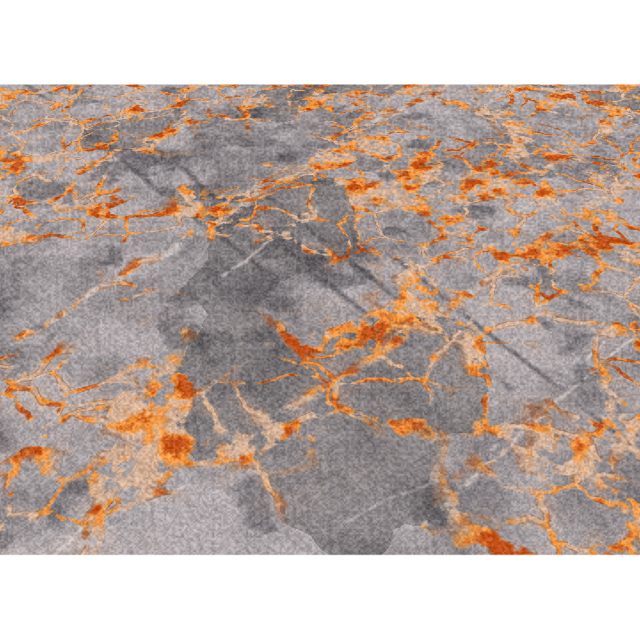
This texture is drawn by a WebGL 1 fragment shader. Its source:

```glsl
precision highp float;
// A polished grey stone slab seen at a slant between two white margins.
// Warped Voronoi cracks carry orange mineral; line segments add pale veins
// and dark streaks; layered value noise gives mottling and grain.
uniform vec2 u_resolution;

const vec3 PAPER = vec3(1.0);
const vec3 STONE_DARK = vec3(0.48, 0.46, 0.475);
const vec3 STONE_LIGHT = vec3(0.70, 0.67, 0.68);
const vec3 CHARCOAL = vec3(0.30, 0.29, 0.31);
const vec3 CALCITE = vec3(0.85, 0.81, 0.79);
const vec3 TAN = vec3(0.83, 0.69, 0.59);
const vec3 ORANGE = vec3(0.95, 0.59, 0.25);
const vec3 RUST = vec3(0.76, 0.32, 0.10);
const vec3 UMBER = vec3(0.50, 0.34, 0.26);

float hash(vec2 p) {
  return fract(sin(dot(p, vec2(127.1, 311.7))) * 43758.5453);
}

vec2 hash2(vec2 p) {
  return vec2(hash(p), hash(p + 37.3));
}

float noise(vec2 p) {
  vec2 i = floor(p);
  vec2 f = fract(p);
  f = f * f * (3.0 - 2.0 * f);
  float low = mix(hash(i), hash(i + vec2(1.0, 0.0)), f.x);
  float high = mix(hash(i + vec2(0.0, 1.0)), hash(i + 1.0), f.x);
  return mix(low, high, f.y);
}

float fbm(vec2 p) {
  float sum = 0.0;
  float gain = 0.52;
  for (int i = 0; i < 5; i++) {
    sum += gain * noise(p);
    p = mat2(1.6, 1.2, -1.2, 1.6) * p + 7.7;
    gain *= 0.5;
  }
  return sum;
}

// x: distance to the nearest cell border, y: random value of the cell
vec2 cracks(vec2 p) {
  vec2 cell = floor(p);
  vec2 f = fract(p);
  vec2 nearest = vec2(0.0);
  vec2 id = cell;
  float best = 8.0;
  for (int k = 0; k < 9; k++) {
    vec2 g = vec2(mod(float(k), 3.0), floor(float(k) / 3.0)) - 1.0;
    vec2 r = g + hash2(cell + g) - f;
    if (dot(r, r) < best) {
      best = dot(r, r);
      nearest = r;
      id = cell + g;
    }
  }
  float border = 8.0;
  for (int k = 0; k < 9; k++) {
    vec2 g = vec2(mod(float(k), 3.0), floor(float(k) / 3.0)) - 1.0;
    vec2 r = g + hash2(cell + g) - f;
    vec2 gap = r - nearest;
    if (dot(gap, gap) > 0.0001) border = min(border, dot(0.5 * (r + nearest), normalize(gap)));
  }
  return vec2(border, hash(id + 5.1));
}

// soft line from a to b
float stroke(vec2 p, vec2 a, vec2 b, float width) {
  vec2 ab = b - a;
  float t = clamp(dot(p - a, ab) / dot(ab, ab), 0.0, 1.0);
  return 1.0 - smoothstep(0.0, width, length(p - a - ab * t));
}

vec3 slab(vec2 uv) {
  // slanted plane, bent by noise
  float depth = 1.0 / (1.45 - uv.y);
  vec2 p = vec2(uv.x - 0.5, 1.5) * depth;
  vec2 bend = vec2(fbm(p * 8.0), fbm(p * 8.0 + 19.0)) - 0.5;
  vec2 q = p + 0.13 * bend;
  vec2 w = uv + 0.035 * bend;
  float mottle = fbm(p * 15.0);
  float flecks = fbm(p * 48.0 + 3.0);
  float mineral = fbm(p * 26.0 + 11.0);

  // belts where the stone is most broken
  float belt = stroke(w, vec2(0.42, 0.34), vec2(1.0, 0.66), 0.20);
  belt = max(belt, stroke(w, vec2(0.0, 0.40), vec2(0.45, 0.33), 0.11));
  belt = max(belt, 0.8 * stroke(w, vec2(0.02, 0.77), vec2(0.35, 0.86), 0.12));
  float activity = clamp(0.9 * belt + smoothstep(0.44, 0.68, fbm(p * 3.2 + 4.0)), 0.0, 1.0);

  // grey ground, darker shards and smudges
  vec2 coarse = cracks(q * 4.6 + 2.0);
  vec2 fine = cracks(q * 10.5 + 9.0);
  vec3 color = mix(STONE_DARK, STONE_LIGHT, smoothstep(0.22, 0.66, 0.5 * fbm(p * 4.0) + 0.5 * mottle));
  color *= 1.0 - 0.20 * step(0.85, coarse.y);
  color = mix(color, CHARCOAL, 0.45 * smoothstep(0.60, 0.72, fbm(p * 13.0 + 31.0)));

  // parallel dark streaks and scattered pale scratches
  float streak = 0.0;
  float scratch = 0.0;
  for (int i = 0; i < 16; i++) {
    float n = float(i);
    vec2 seed = hash2(vec2(n, 2.7));
    vec2 dir = vec2(1.0, 0.4 + 0.5 * seed.x) * (0.08 + 0.2 * seed.y);
    vec2 start = hash2(vec2(n, 8.4));
    scratch = max(scratch, (0.3 + 0.5 * seed.x) * stroke(w, start, start + dir, 0.0045));
    vec2 top = vec2(0.04, 0.87) + n * vec2(0.19, -0.09);
    if (i < 4) streak = max(streak, stroke(uv + 0.01 * bend, top, top + vec2(0.38, -0.30), 0.007));
  }
  color = mix(color, CHARCOAL, 0.6 * streak * smoothstep(0.3, 0.6, mottle));

  // long veins crossing the slab
  float vein = stroke(w, vec2(0.03, 0.47), vec2(0.69, 0.86), 0.009);
  vein = max(vein, stroke(w, vec2(0.44, 0.35), vec2(1.0, 0.72), 0.012));
  vein = max(vein, stroke(w, vec2(0.66, 0.17), vec2(0.86, 0.36), 0.008));

  // mineral fills the cracks and pools where they widen
  float pool = smoothstep(0.48, 0.66, fbm(p * 8.5 + 23.0));
  float width = 0.018 + 0.21 * activity * pool;
  float fill = (1.0 - smoothstep(width * 0.7, width + 0.025, coarse.x)) * smoothstep(0.05, 0.4, activity);
  float fineFill = 1.0 - smoothstep(0.02, 0.07 + 0.12 * pool, fine.x);
  fill = max(fill, fineFill * smoothstep(0.35, 0.8, activity));
  fill = max(fill, vein * smoothstep(0.36, 0.52, mottle));
  float halo = exp(-9.0 * min(coarse.x, fine.x)) * activity;
  color = mix(color, TAN, 0.6 * halo * smoothstep(0.42, 0.58, flecks));
  color = mix(color, CALCITE, max(scratch, 0.7 * vein) * smoothstep(0.3, 0.5, flecks));
  vec3 ore = mix(TAN, ORANGE, smoothstep(0.40, 0.53, mineral));
  ore = mix(ore, RUST, smoothstep(0.54, 0.66, 0.6 * mineral + 0.4 * flecks));
  color = mix(color, ore, fill * smoothstep(0.30, 0.46, flecks));
  float rim = fill * (1.0 - fill) * 4.0;
  color = mix(color, UMBER, 0.4 * rim * smoothstep(0.48, 0.6, flecks));

  // fine sparkle
  float grain = 0.6 * noise(uv * 360.0) + 0.4 * noise(uv * 210.0 + 50.0) - 0.5;
  return color + 0.26 * grain;
}

void main() {
  vec2 uv = gl_FragCoord.xy / u_resolution;
  float soft = 1.0 / u_resolution.y;
  float inside = smoothstep(0.133 - soft, 0.133 + soft, uv.y) * (1.0 - smoothstep(0.868 - soft, 0.868 + soft, uv.y));
  gl_FragColor = vec4(mix(PAPER, clamp(slab(uv), 0.0, 1.0), inside), 1.0);
}
```
